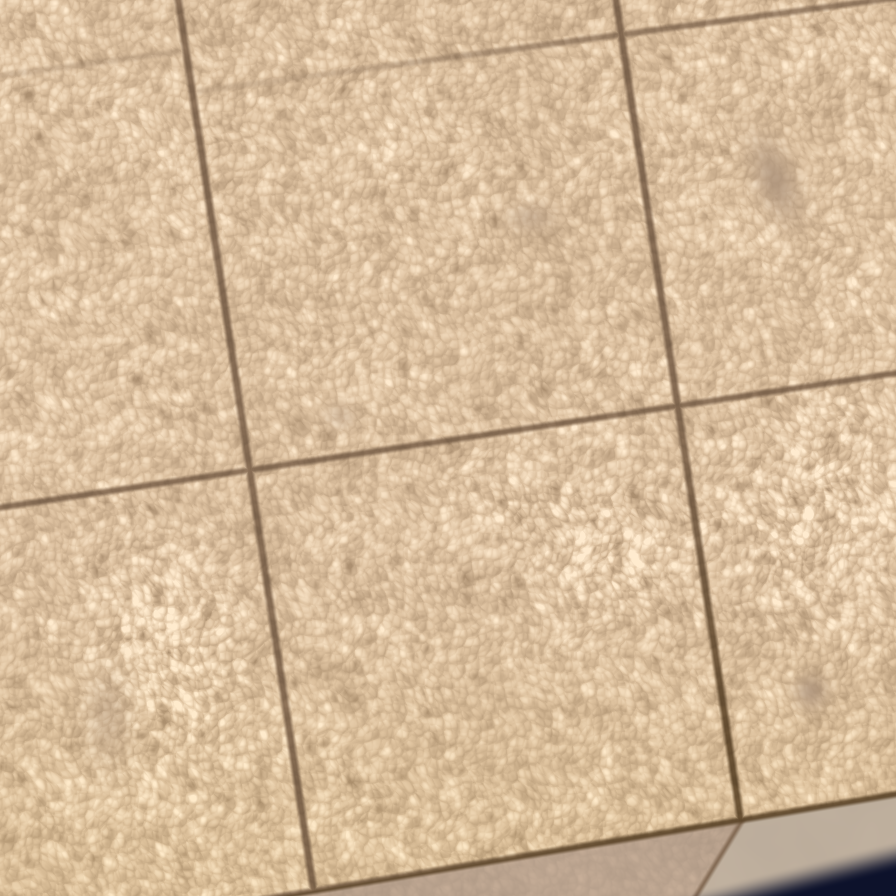
A three.js fragment shader for this texture:

```glsl
// Pebbled sandstone paving seen at a slant: skewed tiles with brown joints,
// ending at a grey kerb. Joints are line distances, the pebbles are two
// scales of soft cellular noise, and wear is layered sines and soft spots.

varying vec2 vUv;

const vec3 STONE_DARK  = vec3(0.67, 0.56, 0.44);
const vec3 STONE_MID   = vec3(0.865, 0.755, 0.625);
const vec3 STONE_LIGHT = vec3(1.0, 0.92, 0.81);
const vec3 JOINT       = vec3(0.48, 0.38, 0.29);
const vec3 JOINT_DEEP  = vec3(0.35, 0.26, 0.15);
const vec3 STAIN       = vec3(0.66, 0.56, 0.47);
const vec3 KERB_LEFT   = vec3(0.72, 0.63, 0.55);
const vec3 KERB_RIGHT  = vec3(0.75, 0.69, 0.62);
const vec3 SHADOW_BLUE = vec3(0.05, 0.07, 0.17);

const float COLUMN_START = 0.199;   // first upright joint at the top edge
const float COLUMN_WIDTH = 0.4885;
const float COLUMN_LEAN  = 0.152;
const float ROW_START    = 0.1315;  // first cross joint at the left edge
const float JOINT_HALF   = 0.0034;
const float JOINT_SOFT   = 0.0028;
const float EDGE_SOFT    = 0.002;
const float PEBBLES      = 68.0;    // pebbles across the canvas
const float CONTRAST     = 1.0;     // strength of the pebble grain

vec2 hash2(vec2 p) {
  vec2 q = vec2(dot(p, vec2(127.1, 311.7)), dot(p, vec2(269.5, 183.3)));
  return fract(sin(q) * 43758.5);
}

// Soft pebble field: light and dark blobs, faint gaps, lit from upper left
float pebbles(vec2 p) {
  vec2 cell = floor(p), nearest = vec2(0.0);
  float f1 = 9.0, f2 = 9.0, blobs = 0.0;
  for (int j = -1; j <= 1; j++) {
    for (int i = -1; i <= 1; i++) {
      vec2 c = cell + vec2(float(i), float(j));
      vec2 toPoint = c + 0.1 + 0.8 * hash2(c) - p;
      float dist = length(toPoint);
      blobs += (hash2(c + 7.0).x - 0.5) * exp(-5.0 * dist * dist);
      if (dist < f1) { f2 = f1; f1 = dist; nearest = toPoint; }
      else f2 = min(f2, dist);
    }
  }
  float dome = smoothstep(-0.1, 0.65, f2 - f1) - 0.46;
  float light = dot(nearest, vec2(0.4, 0.45)) * smoothstep(0.0, 0.25, f2 - f1);
  return 1.5 * blobs + 0.42 * dome + light;
}

// Broad uneven tone, about -1 to 1
float mottle(vec2 p) {
  float sum = 0.0, amp = 0.5;
  for (int i = 0; i < 4; i++) {
    sum += amp * sin(p.x + 1.7 * sin(p.y * 0.8)) * sin(p.y + 1.3 * sin(p.x * 0.7));
    p = mat2(1.5, 1.1, -1.1, 1.5) * p + 2.3;
    amp *= 0.6;
  }
  return sum;
}

float spot(vec2 p, vec2 centre, vec2 size) {
  vec2 q = (p - centre) / size;
  return exp(-dot(q, q));
}

float joint(float dist, float halfWidth) {
  return 1.0 - smoothstep(halfWidth - JOINT_SOFT, halfWidth + JOINT_SOFT, abs(dist));
}

// Distance down from the top at which cross joint k lies
float rowLine(float k, float x) {
  return ROW_START + k * (0.4096 + 0.0254 * k) - (0.134 + 0.016 * k) * x;
}

void main() {
  vec2 p = vec2(vUv.x, 1.0 - vUv.y);   // y runs downwards
  float column = (p.x - COLUMN_LEAN * p.y - COLUMN_START) / COLUMN_WIDTH;

  // Cross joints; the top one is worn and steps up in the left column
  float row = 0.0, crossJoint = 0.0;
  for (int i = 0; i < 3; i++) {
    float k = float(i);
    float top = 1.0 - step(0.5, k);
    float dist = p.y - rowLine(k, p.x) + 0.047 * top * step(column, 0.0);
    float strength = mix(0.88, mix(0.2, 0.75, smoothstep(0.3, 0.75, p.x)), top);
    row += step(0.0, dist);
    crossJoint = max(crossJoint, strength * joint(dist, JOINT_HALF));
  }
  float upright = abs(fract(column + 0.5) - 0.5) * COLUMN_WIDTH;
  float uprightJoint = 0.92 * joint(upright, JOINT_HALF + 0.0006);

  // Glare on the lower tiles sharpens the pebbles
  float glare = spot(p, vec2(0.19, 0.74), vec2(0.07, 0.12))
              + spot(p, vec2(0.67, 0.60), vec2(0.11, 0.08))
              + spot(p, vec2(0.91, 0.57), vec2(0.09, 0.14));
  float broad = mottle(p * 13.0 + 1.0);
  vec2 warped = p + 0.004 * sin(p.yx * vec2(61.0, 47.0) + 2.0 * broad);
  warped.x -= COLUMN_LEAN * warped.y;
  warped *= PEBBLES * vec2(1.08, 0.94);
  float grain = 0.8 * pebbles(warped) + 0.55 * pebbles(warped * 1.7 + 19.0);
  float tileTone = hash2(vec2(floor(column), row)).x - 0.5;
  float tone = CONTRAST * grain * (0.9 + 0.6 * glare + 0.15 * broad)
             + 0.14 * broad + 0.06 * tileTone + 0.24 * glare - 0.03;
  vec3 color = mix(STONE_MID, STONE_LIGHT, clamp(tone, 0.0, 1.0));
  color = mix(color, STONE_DARK, clamp(-tone, 0.0, 1.0));
  color.b -= 0.02 * smoothstep(0.6, 1.0, p.y);

  // Stains
  float stain = 0.75 * spot(p, vec2(0.865 + 0.3 * (p.y - 0.2), 0.2), vec2(0.022, 0.042))
              + 0.75 * spot(p, vec2(0.905, 0.772), vec2(0.017, 0.018))
              + 0.45 * spot(p, vec2(0.593, 0.243), vec2(0.025, 0.016))
              + 0.35 * spot(p, vec2(0.120, 0.800), vec2(0.025, 0.050))
              + 0.35 * spot(p, vec2(0.380, 0.465), vec2(0.017, 0.015));
  color = mix(color, STAIN, min(stain, 0.8));

  // Joints, deeper towards the lower right
  vec3 jointColor = mix(JOINT, JOINT_DEEP, smoothstep(0.4, 0.9, p.y) * smoothstep(0.2, 0.8, p.x));
  jointColor *= 1.0 + 0.1 * grain;
  color = mix(color, jointColor, max(crossJoint, uprightJoint));

  // Kerb with a slanted joint and a dark corner
  float kerbEdge = p.y - rowLine(2.0, p.x);
  float slant = p.x - 0.827 + 0.61 * (p.y - 0.918);
  vec3 kerb = mix(KERB_LEFT, KERB_RIGHT, smoothstep(-EDGE_SOFT, EDGE_SOFT, slant));
  kerb *= 1.0 + 0.06 * grain * step(slant, 0.0) + 0.03 * broad;
  kerb = mix(kerb, JOINT, 0.85 * joint(slant * 0.85, 0.0025));
  kerb = mix(kerb, SHADOW_BLUE, smoothstep(0.98, 1.015, p.y + 0.25 * (p.x - 0.83)));
  kerb = mix(kerb, JOINT_DEEP, 0.9 * joint(kerbEdge, JOINT_HALF));
  color = mix(color, kerb, smoothstep(-EDGE_SOFT, EDGE_SOFT, kerbEdge));

  gl_FragColor = vec4(color, 1.0);
}
```
